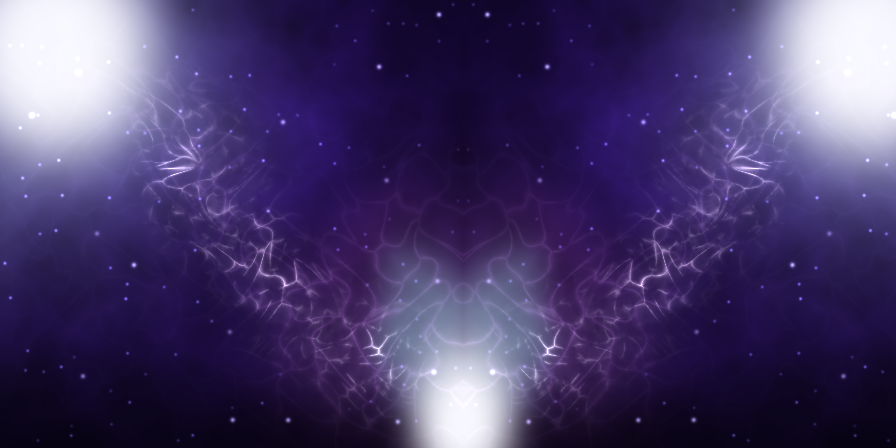
Reproduce this background procedurally as a Shadertoy shader.

```glsl
const vec3 NIGHT = vec3(0.035, 0.010, 0.105);
const vec3 INDIGO = vec3(0.120, 0.050, 0.290);
const vec3 PLUM = vec3(0.290, 0.130, 0.390);
const vec3 LAVENDER = vec3(0.510, 0.520, 0.760);
const vec3 TEAL = vec3(0.430, 0.490, 0.610);
const vec3 WHITE = vec3(0.970, 0.970, 1.000);

vec2 hash2(vec2 p) {
    vec3 h = fract(p.xyx * vec3(0.1031, 0.1030, 0.0973));
    h += dot(h, h.yzx + 33.33);
    return fract((h.xx + h.yz) * h.zy);
}

// Distances to the nearest and second nearest cell points
vec2 cellular(vec2 p) {
    vec2 cell = floor(p), f = fract(p), nearest = vec2(8.0);
    for (int y = -1; y <= 1; y++)
    for (int x = -1; x <= 1; x++) {
        vec2 offset = vec2(x, y);
        float d = length(offset + hash2(cell + offset + 50.0) - f);
        nearest.y = min(nearest.y, max(nearest.x, d));
        nearest.x = min(nearest.x, d);
    }
    return nearest;
}

vec2 warp(vec2 p, float frequency, float amount) {
    for (int i = 0; i < 3; i++) {
        p += amount * sin(p.yx * frequency + vec2(1.3, 4.1) * float(i + 1));
        frequency *= 1.9;
        amount *= 0.55;
    }
    return p;
}

// Soft clouds, around 0.5
float clouds(vec2 p) {
    float sum = 0.0, weight = 0.5;
    for (int i = 0; i < 4; i++) {
        sum += weight * cellular(p).x;
        p = mat2(1.6, 1.2, -1.2, 1.6) * p + 3.7;
        weight *= 0.5;
    }
    return sum;
}

// Thin bright seams between cells
float filaments(vec2 p, float scale, float sharpness) {
    vec2 d = cellular(warp(p, 17.0, 0.035) * scale);
    return exp(-sharpness * (d.y - d.x));
}

float glow(vec2 p, vec2 center, vec2 radius, float power) {
    return exp(-pow(length((p - center) / radius), power));
}

float segmentDistance(vec2 p, vec2 a, vec2 b) {
    vec2 ab = b - a;
    return length(p - a - ab * clamp(dot(p - a, ab) / dot(ab, ab), 0.0, 1.0));
}

float stars(vec2 p, float scale, float density, float size) {
    vec2 cell = floor(p * scale), h = hash2(cell + 9.0);
    float d = length(fract(p * scale) - 0.25 - 0.5 * h) / scale;
    float lit = step(1.0 - density, hash2(cell + 71.0).x);
    return lit * (0.3 + 0.7 * h.y) * exp(-d * d / (size * size));
}

void mainImage(out vec4 fragColor, in vec2 fragCoord) {
    // Height is one; the sky is folded about a vertical axis
    vec2 p = fragCoord / iResolution.xy * vec2(2.0, 1.0);
    p.x = abs(p.x - 1.034);
    vec2 q = warp(p, 9.0, 0.022);
    float cloud = clouds(q * 5.0 + 2.0);
    float fine = clouds(q * 17.0 + 8.0);

    // Dark sky with indigo sides
    float side = glow(q, vec2(0.72, 0.55), vec2(0.52, 0.48), 2.0);
    vec3 color = mix(NIGHT, INDIGO, 0.20 + 0.85 * side);
    color += vec3(0.05, 0.02, 0.12) * glow(q, vec2(0.38, 0.76), vec2(0.30, 0.36), 2.0);
    color *= 0.60 + 0.85 * cloud;
    color *= mix(0.45, 1.0, smoothstep(-0.02, 0.26, p.y));

    // Plum haze around the lower light
    float haze = glow(q, vec2(0.10, 0.30), vec2(0.30, 0.27), 2.6);
    color = mix(color, PLUM, haze * (0.50 + 0.55 * cloud));

    // Diagonal dust lane
    float lane = min(segmentDistance(q, vec2(0.66, 0.72), vec2(0.39, 0.36)),
                     segmentDistance(q, vec2(0.39, 0.36), vec2(0.20, 0.19)));
    float dust = exp(-lane * lane / 0.0085);
    color = mix(color, vec3(0.34, 0.26, 0.46), dust * (0.10 + 0.65 * fine));

    // Upper lights and their lavender veils
    float veil = glow(q, vec2(0.91, 0.85), vec2(0.35, 0.37), 2.3);
    color = mix(color, LAVENDER, veil * (0.75 + 0.35 * cloud));
    color = mix(color, WHITE, glow(p, vec2(0.91, 0.89), vec2(0.225, 0.245), 4.0));

    // Lower light inside a two-lobed teal veil
    float lobe = glow(q, vec2(0.065, 0.22), vec2(0.125, 0.20), 4.0);
    color = mix(color, TEAL, lobe * (0.72 + 0.35 * cloud));
    color = mix(color, WHITE, glow(p, vec2(0.0, 0.06), vec2(0.115, 0.175), 3.0));

    // Faint webs and knots of sparks along the lane
    float web = filaments(p, 10.0, 13.0) * (0.3 + fine);
    float lace = filaments(p + 3.0, 21.0, 9.0) * smoothstep(0.25, 0.65, fine);
    float knots = glow(p, vec2(0.655, 0.61), vec2(0.05, 0.08), 2.0)
                + glow(p, vec2(0.395, 0.365), vec2(0.06, 0.05), 2.0)
                + 0.8 * glow(p, vec2(0.18, 0.20), vec2(0.07, 0.08), 2.0)
                + 0.5 * glow(p, vec2(0.50, 0.46), vec2(0.09, 0.07), 2.0);
    color += vec3(0.36, 0.24, 0.40) * web * (0.07 * side + 0.35 * haze + 0.30 * dust);
    color += vec3(0.85, 0.78, 0.82) * lace * (0.30 * dust + 0.85 * knots);

    // Scattered stars
    color += vec3(0.50, 0.45, 0.95) * stars(p, 26.0, 0.16, 0.0032) * (0.25 + side);
    color += vec3(0.75, 0.70, 1.00) * stars(p + 5.0, 9.0, 0.14, 0.0050);

    fragColor = vec4(clamp(color, 0.0, 1.0), 1.0);
}
```
